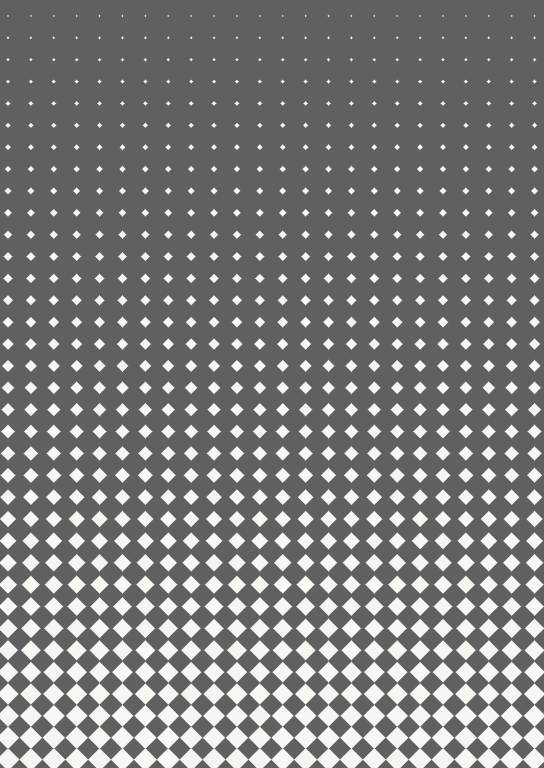
Write a Shadertoy shader that draws this pattern.

```glsl
const vec3 SLATE = vec3(0.378, 0.378, 0.376);
const vec3 IVORY = vec3(0.978, 0.980, 0.962);
const vec3 CHALK = vec3(0.945, 0.950, 0.932);

// Lattice, in units of the canvas height
const vec2 PITCH = vec2(0.02981, 0.02848);
const vec2 FIRST_CENTER = vec2(0.01042, 0.01090);
const float TOP_ROW = 0.9792;
const float RADIUS_BOTTOM = 0.0150;
const float RADIUS_TOP = 0.0013;

float hash21(vec2 p) {
    p = fract(p * vec2(0.1031, 0.1137));
    p += dot(p, p.yx + 33.33);
    return fract((p.x + p.y) * p.x * 17.0);
}

// Signed distance to a diamond with equal diagonals
float diamond(vec2 p, float radius) {
    return (abs(p.x) + abs(p.y) - radius) * 0.70711;
}

float coverage(float dist, float pixel) {
    return clamp(0.5 - dist / pixel, 0.0, 1.0);
}

// Diamonds shrink evenly from the bottom row to the top row
float rowRadius(float y) {
    float t = (y - FIRST_CENTER.y) / (TOP_ROW - FIRST_CENTER.y);
    return mix(RADIUS_BOTTOM, RADIUS_TOP, t);
}

void mainImage(out vec4 fragColor, in vec2 fragCoord) {
    float pixel = 1.0 / iResolution.y;
    vec2 p = fragCoord * pixel;

    // Nearest lattice point
    vec2 cell = floor((p - FIRST_CENTER) / PITCH + 0.5);
    vec2 center = FIRST_CENTER + cell * PITCH;

    float dist = diamond(p - center, rowRadius(center.y));

    // Faint change of tone between diamonds
    float tone = mix(0.2, 0.6, hash21(cell + 7.0));
    vec3 paper = mix(IVORY, CHALK, tone);

    vec3 color = mix(SLATE, paper, coverage(dist, pixel));
    fragColor = vec4(color, 1.0);
}
```
